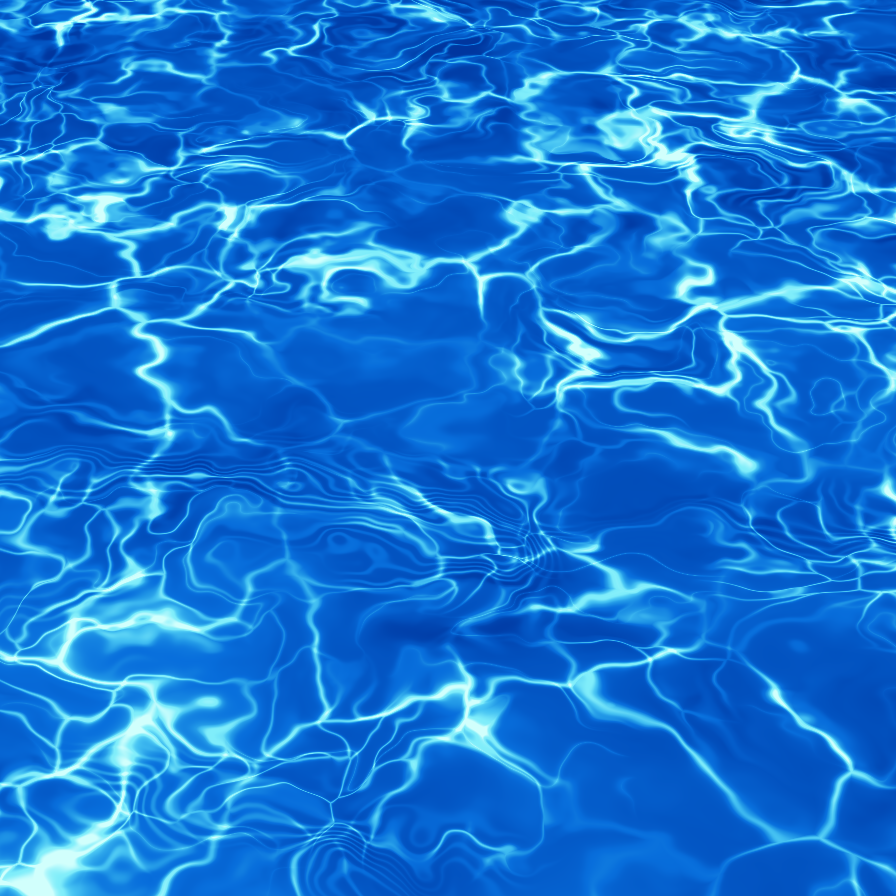
Reproduce this texture procedurally as a three.js fragment shader.

```glsl
// Sunlit pool water seen at a slant: a net of bright caustic lines over deep blue.
// Warped cell borders make the net, noise contours make thin threads and ripple
// fringes, and a perspective mapping shrinks and flattens them towards the top.
varying vec2 vUv;

float hash(vec2 p) {
  return fract(sin(dot(p, vec2(127.1, 311.7))) * 43758.5453);
}

vec2 hash2(vec2 p) {
  return vec2(hash(p), hash(p + 57.3));
}

float noise(vec2 p) {
  vec2 i = floor(p), f = fract(p);
  f = f * f * f * (f * (f * 6.0 - 15.0) + 10.0);
  return mix(mix(hash(i), hash(i + vec2(1.0, 0.0)), f.x),
             mix(hash(i + vec2(0.0, 1.0)), hash(i + 1.0), f.x), f.y);
}

float fbm(vec2 p) {
  float sum = 0.0, amp = 0.53;
  for (int i = 0; i < 4; i++) {
    sum += amp * noise(p);
    p = mat2(1.6, 1.2, -1.2, 1.6) * p + 7.7;
    amp *= 0.5;
  }
  return sum;
}

vec2 warp(vec2 p, float amount) {
  return amount * (vec2(noise(p + 3.1), noise(p + 41.7)) - 0.5);
}

// Gap between the two nearest cell centres: zero on the cell borders
float cellBorder(vec2 p) {
  vec2 cell = floor(p), f = fract(p);
  float first = 8.0, second = 8.0;
  for (int y = -1; y <= 1; y++) {
    for (int x = -1; x <= 1; x++) {
      vec2 offset = vec2(float(x), float(y));
      float d = length(offset + 0.1 + 0.8 * hash2(cell + offset) - f);
      second = min(second, max(first, d));
      first = min(first, d);
    }
  }
  return second - first;
}

// Bright core with a soft halo around a border
float caustic(float border, float width, float halo) {
  return exp(-border * border / (width * width)) + halo * exp(-border * 7.0);
}

vec3 waterColor(float light) {
  vec3 c = mix(vec3(0.0, 0.21, 0.62), vec3(0.01, 0.33, 0.76), smoothstep(0.0, 0.22, light));
  c = mix(c, vec3(0.03, 0.43, 0.86), smoothstep(0.2, 0.4, light));
  c = mix(c, vec3(0.12, 0.58, 0.90), smoothstep(0.38, 0.6, light));
  c = mix(c, vec3(0.27, 0.76, 0.95), smoothstep(0.55, 0.8, light));
  c = mix(c, vec3(0.50, 0.93, 0.98), smoothstep(0.75, 1.0, light));
  return mix(c, vec3(0.82, 1.0, 0.99), smoothstep(1.0, 1.4, light));
}

void main() {
  // Slanted water surface
  float depth = 1.0 / (1.9 - vUv.y);
  vec2 surface = vec2((vUv.x - 0.5) * 10.0, 24.0) * vec2(depth, depth);
  surface.y += 0.5 * vUv.x;
  vec2 bent = surface + warp(surface * 0.8, 1.1) + warp(surface * 2.3, 0.4)
            + warp(surface * 5.5, 0.13);

  // Soft blue body, lighter at the lower left and darker at the far edge
  float light = 0.03 + 0.34 * fbm(bent * 0.9 + 11.0);
  light += 0.16 * exp(-9.0 * dot(vUv - vec2(0.0, 0.12), vUv - vec2(0.0, 0.12)));
  light -= 0.07 * smoothstep(0.7, 1.0, vUv.y);
  light -= 0.08 * smoothstep(0.6, 1.0, vUv.x) * (1.0 - smoothstep(0.0, 0.4, vUv.y));

  // Main net and a finer, fainter one, both fading in and out
  float width = 0.045 + 0.06 * vUv.y;
  float strength = 0.2 + 0.8 * smoothstep(0.25, 0.75, noise(surface * 0.9 + 23.0));
  float border = cellBorder(bent * 0.85);
  light += 0.62 * strength * caustic(border, width, 0.45);
  vec2 fine = bent + warp(bent * 1.7 + 9.0, 0.7);
  float patches = smoothstep(0.3, 0.75, noise(surface * 0.8 + 61.0));
  light += 0.42 * patches * caustic(cellBorder(fine * 1.75 + 5.0), width * 1.5, 0.3);

  // Thin threads along noise contours
  float thread = abs(noise(fine * vec2(1.1, 1.7) + 31.0) - 0.5);
  light += 0.3 * smoothstep(0.35, 0.75, noise(surface * 1.3 + 83.0))
         * exp(-thread * mix(34.0, 18.0, vUv.y));

  // Packed ripple fringes in patches, strongest beside the main net
  float phase = noise(bent * vec2(0.8, 1.1) + 17.0) * mix(75.0, 26.0, vUv.y) + 4.0 * fbm(fine);
  float ripple = pow(0.5 + 0.5 * sin(phase), 2.0) - 0.37;
  float rippled = smoothstep(0.42, 0.75, noise(surface * vec2(0.7, 0.9) + 47.0));
  light += 0.3 * ripple * rippled * (0.45 + 0.9 * exp(-border * 4.0));

  // Small glints where the surface focuses the sun
  float glint = smoothstep(0.68, 0.9, noise(fine * vec2(2.2, 3.0) + 71.0));
  light += 0.45 * glint * strength * exp(-border * 6.0);

  gl_FragColor = vec4(waterColor(light), 1.0);
}
```
